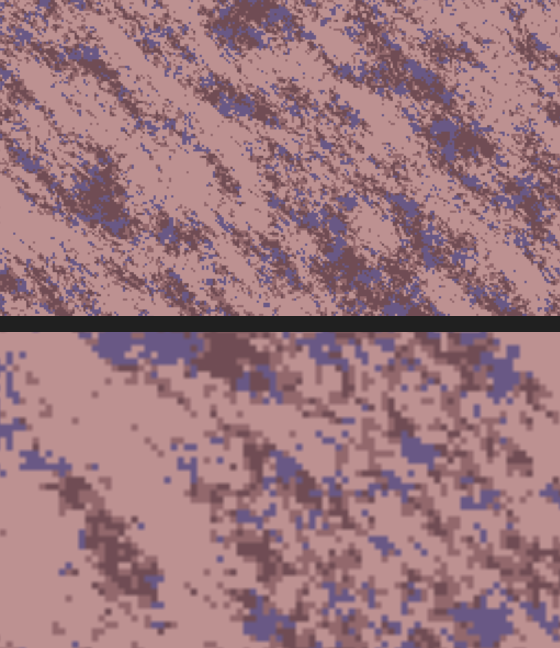
Top: the whole. Bottom: its middle third, enlarged.
A Shadertoy shader for this texture:

```glsl
// Blocky dusty-pink camouflage: diagonal smears of brown and violet grains.

#define ROWS 144.0          // mosaic cells per canvas height
#define SOFTNESS 0.62       // width of cell edges, in cells
#define SLANT -0.73         // streak direction in radians
#define INK_LEVEL 0.032     // density above which a cell is inked
#define DARK_LEVEL 0.24     // density above which ink turns dark
#define VIOLET_LEVEL 0.155  // tint above which ink turns violet
#define PINK vec3(0.740, 0.568, 0.570)
#define ROSE vec3(0.575, 0.408, 0.425)
#define UMBER vec3(0.438, 0.300, 0.328)
#define VIOLET vec3(0.410, 0.346, 0.520)

// Integer hash of a lattice point, from 0 to 1
float hash(vec2 p) {
    uvec2 n = uvec2(ivec2(floor(p)));
    uint h = n.x * 1597334677u ^ n.y * 3812015801u;
    h = (h ^ (h >> 16)) * 2146121005u;
    h = (h ^ (h >> 15)) * 2221713035u;
    h ^= h >> 16;
    return float(h >> 8) / 16777216.0;
}

// Dot product of a random unit gradient with the offset from its corner
float slope(vec2 corner, vec2 offset) {
    float angle = 6.28318 * hash(corner);
    return dot(vec2(cos(angle), sin(angle)), offset);
}

float gradientNoise(vec2 p) {
    vec2 i = floor(p), f = p - i;
    vec2 w = f * f * f * (f * (f * 6.0 - 15.0) + 10.0);
    vec2 e = vec2(1.0, 0.0);
    float low = mix(slope(i, f), slope(i + e.xy, f - e.xy), w.x);
    float high = mix(slope(i + e.yx, f - e.yx), slope(i + e.xx, f - e.xx), w.x);
    return mix(low, high, w.y);
}

// Flat colour of one mosaic cell
vec3 cellColor(vec2 cell) {
    vec2 p = cell / ROWS;
    vec2 along = vec2(cos(SLANT), sin(SLANT));
    vec2 q = vec2(dot(p, along), dot(p, vec2(-along.y, along.x)));

    // Ink density, from broad smears down to single grains
    float density = 0.60 * gradientNoise(q * vec2(1.6, 5.0) + 17.3);
    density += 0.65 * gradientNoise(q * vec2(5.5, 10.0) + 41.7);
    density += 0.65 * gradientNoise(q * vec2(6.0, 25.0) + 73.1);
    density += 0.70 * gradientNoise(q * vec2(42.0, 72.0) + 9.6);
    density += 0.35 * (hash(cell + 211.0) - 0.5);
    density += 0.06 * (p.x - 0.89);

    // Violet patches with ragged outlines
    float tint = gradientNoise(p * 17.0 + 131.4);
    tint += 0.5 * gradientNoise(q * vec2(40.0, 60.0) + 57.8);
    tint += 0.35 * (hash(cell + 907.0) - 0.5);

    if (density < INK_LEVEL) return PINK;
    if (tint > VIOLET_LEVEL) return VIOLET;
    return density > DARK_LEVEL ? UMBER : ROSE;
}

void mainImage(out vec4 fragColor, in vec2 fragCoord) {
    // Blend the four nearest cells across narrow edges
    float pixel = ROWS / iResolution.y;
    vec2 grid = fragCoord * pixel - 0.5;
    vec2 cell = floor(grid);
    float width = max(SOFTNESS, min(pixel, 1.0));
    vec2 w = clamp((grid - cell - 0.5) / width + 0.5, 0.0, 1.0);

    vec3 color = vec3(0.0);
    for (int y = 0; y < 2; y++) {
        for (int x = 0; x < 2; x++) {
            vec2 side = vec2(x, y);
            vec2 share = mix(1.0 - w, w, side);
            color += share.x * share.y * cellColor(cell + side);
        }
    }
    fragColor = vec4(color, 1.0);
}
```
